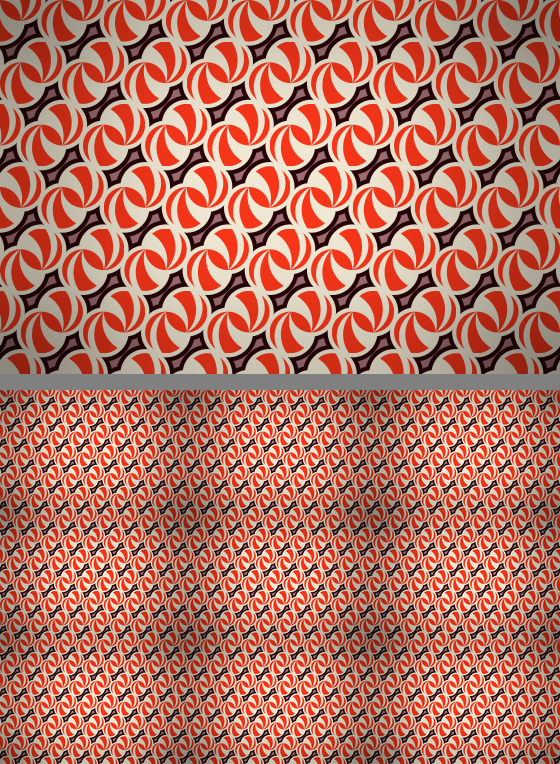
Top, the tile; bottom, the same tile 3 across and 3 down.
This pattern is drawn by a Shadertoy shader. Its source:

```glsl
// Coverage of the inside of a shape from its signed distance
float cover(float d, float w) {
    return clamp(0.5 - d / w, 0.0, 1.0);
}

// Circle about a centre, passing through the apex at (0, -1)
float apexArc(vec2 p, vec2 centre) {
    return length(p - centre) - length(centre + vec2(0.0, 1.0));
}

// Distance to the nearest ball centre; each cell holds two balls on a diagonal
float nearestBall(vec2 p) {
    float d = 9.0;
    for (int j = -1; j <= 1; j++) {
        for (int i = -1; i <= 1; i++) {
            vec2 q = p - float(i) * vec2(3.0, 0.0) - float(j) * vec2(-1.0, 3.0);
            d = min(d, min(length(q - 0.5), length(q + 0.5)));
        }
    }
    return d;
}

// Curved stripes of a ball pair, symmetric under a half turn
float stripes(vec2 p, float w) {
    if (p.x + p.y < 0.0) p = -p;
    vec2 c = p - 0.5;
    float lens = cover(apexArc(c, vec2(-1.0)), w);
    float petal = cover(apexArc(c, vec2(-1.1, 0.1)), w)
                - cover(apexArc(c, vec2(-1.455, -0.56)), w);
    float crescent = 1.0 - cover(apexArc(c, vec2(-0.53, 0.18)), w);
    return clamp(lens + petal + crescent, 0.0, 1.0) * cover(length(c) - 1.0, w);
}

void mainImage(out vec4 fragColor, in vec2 fragCoord) {
    vec2 uv = fragCoord / iResolution.xy;
    float w = 18.0 / iResolution.y;

    // Sheared lattice: 9 cells across, 6 rows, each row a third of a cell left
    vec2 p = uv * vec2(27.0, 18.0) - vec2(0.5, -0.5);
    p -= round(p.y / 3.0) * vec2(-1.0, 3.0);
    p.x -= 3.0 * round(p.x / 3.0);

    // Dark gaps with mauve cores, cream rims, red stripes
    float d = nearestBall(p);
    vec3 col = mix(vec3(0.62, 0.43, 0.45), vec3(0.15, 0.02, 0.03), cover(d - 1.405, w));
    col = mix(col, vec3(0.94, 0.91, 0.83), cover(d - 1.2, w));
    col = mix(col, vec3(0.97, 0.21, 0.10), stripes(p, w));

    // Periodic vignette
    vec2 s = pow(cos(3.14159 * uv), vec2(4.0));
    s = s * 0.0 + pow(abs(cos(3.14159 * uv)), vec2(4.0));
    col *= 1.0 - dot(s, vec2(0.26, 0.16));

    fragColor = vec4(col, 1.0);
}
```
